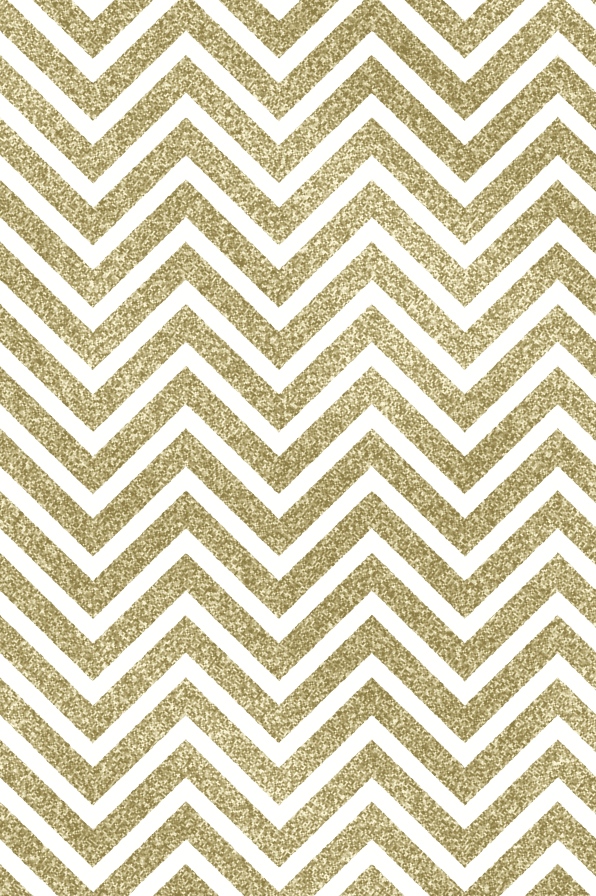
Write a Shadertoy shader that draws this pattern.

```glsl
// Gold glitter chevron stripes on a white ground.

// Lengths are fractions of the canvas height.
const float ZIGZAG_WIDTH = 0.2075;   // 3.2 zigzags across
const float ZIGZAG_HEIGHT = 0.1010;  // peak to valley
const float STRIPE_PITCH = 0.06944;  // 14.4 stripes down
const float STRIPE_PHASE = 0.885;
const float GOLD_SHARE = 0.605;      // gold part of each pitch

const vec3 PAPER = vec3(1.0, 1.0, 0.995);
const vec3 SHADOW = vec3(0.55, 0.49, 0.28);
const vec3 GOLD = vec3(0.735, 0.685, 0.485);
const vec3 GLINT = vec3(0.98, 0.96, 0.84);

float hash(vec2 cell) {
    vec3 q = fract(cell.xyx * vec3(0.1031, 0.1030, 0.0973));
    q += dot(q, q.yzx + 33.33);
    return fract((q.x + q.y) * q.z);
}

float valueNoise(vec2 p) {
    vec2 cell = floor(p);
    vec2 f = fract(p);
    f = f * f * (3.0 - 2.0 * f);
    float low = mix(hash(cell), hash(cell + vec2(1.0, 0.0)), f.x);
    float high = mix(hash(cell + vec2(0.0, 1.0)), hash(cell + vec2(1.0)), f.x);
    return mix(low, high, f.y);
}

// Drop of the zigzag below its peak; peaks lie at multiples of the width.
float zigzag(float x, float width, float height) {
    return height * (1.0 - abs(2.0 * fract(x / width) - 1.0));
}

// Signed distance to the nearest gold stripe, negative inside.
float chevronDistance(vec2 p) {
    float drop = 1.0 - p.y - zigzag(p.x, ZIGZAG_WIDTH, ZIGZAG_HEIGHT);
    float t = fract(drop / STRIPE_PITCH - STRIPE_PHASE - 0.5 * GOLD_SHARE + 0.5);
    float vertical = (abs(t - 0.5) - 0.5 * GOLD_SHARE) * STRIPE_PITCH;
    float slope = 2.0 * ZIGZAG_HEIGHT / ZIGZAG_WIDTH;
    return vertical / sqrt(1.0 + slope * slope);
}

// Fine grain, with broad patches of lighter and darker glitter.
float glitterTone(vec2 p) {
    mat2 turn = mat2(0.8, 0.6, -0.6, 0.8);
    float grain = valueNoise(turn * p * 560.0 + 700.0);
    float clump = valueNoise(p * 290.0 + 40.0);
    float patches = valueNoise(turn * p * 7.0 + 19.0);
    return 0.48 + 1.15 * (grain - 0.5) + 0.25 * (clump - 0.5)
         + 0.26 * (patches - 0.5);
}

vec3 goldRamp(float tone) {
    vec3 dark = mix(SHADOW, GOLD, clamp(2.0 * tone, 0.0, 1.0));
    return mix(dark, GLINT, clamp(2.0 * tone - 1.0, 0.0, 1.0));
}

void mainImage(out vec4 fragColor, in vec2 fragCoord) {
    vec2 p = fragCoord / iResolution.y;
    float pixel = 1.0 / iResolution.y;

    // Loose grains roughen the stripe edges slightly.
    float roughness = 0.0012 * (valueNoise(p * 400.0 + 90.0) - 0.5);
    float d = chevronDistance(p) + roughness;
    float coverage = 1.0 - smoothstep(-0.7 * pixel, 0.7 * pixel, d);

    vec3 color = mix(PAPER, goldRamp(glitterTone(p)), coverage);
    fragColor = vec4(color, 1.0);
}
```
